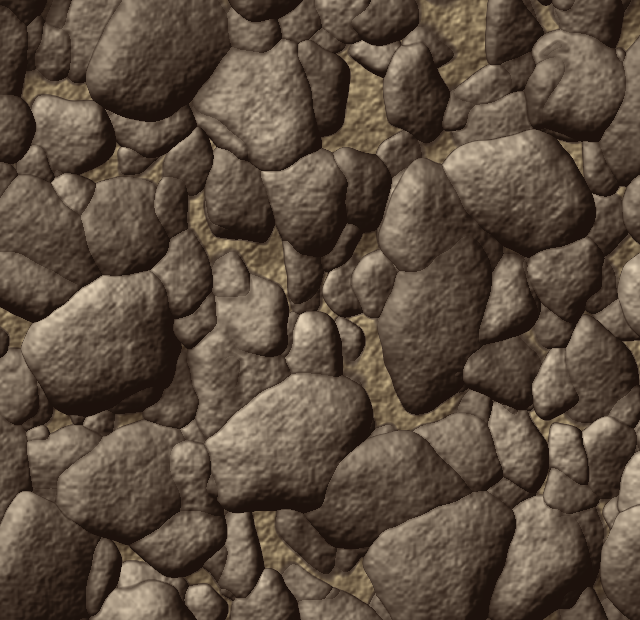
Reproduce this texture procedurally as a Shadertoy shader.

```glsl
// Bulging weathered brown boulders packed in sandy mortar, lit from the upper left.

const vec3 SHADE = vec3(0.15, 0.095, 0.065);
const vec3 SUNLIT = vec3(0.82, 0.75, 0.65);
const vec3 LIGHT = vec3(-0.50, 0.55, 0.67);
const mat2 FIFTH_TURN = mat2(0.309, 0.951, -0.951, 0.309);

struct Surface {
    float top;       // height of the highest stone
    float second;    // height of the next one below it
    float shadowTop; // height of stones standing toward the light
    float tone;
    float mortar;
    vec2 slope;
};

float hash(vec2 p) {
    return fract(sin(dot(p, vec2(127.1, 311.7))) * 43758.5453);
}

float noise(vec2 p) {
    vec2 cell = floor(p), f = fract(p);
    f = f * f * (3.0 - 2.0 * f);
    float low = mix(hash(cell), hash(cell + vec2(1, 0)), f.x);
    float high = mix(hash(cell + vec2(0, 1)), hash(cell + vec2(1, 1)), f.x);
    return mix(low, high, f.y);
}

// Rounded irregular pentagon: x is 0 at the centre and 1 on the rim, yz its gradient.
vec3 pentagon(vec2 q, float seed) {
    vec2 dir = vec2(cos(seed * 6.2832), sin(seed * 6.2832));
    float sum = 1e-6;
    vec2 pull = vec2(0.0);
    for (int k = 0; k < 5; k++) {
        float reach = mix(0.76, 1.12, fract(seed * 5.3 + float(k) * 0.618));
        float side = max(dot(q, dir) / reach, 0.0);
        float fifth = side * side * side * side * side;
        sum += fifth * side;
        pull += fifth * dir / reach;
        dir = FIFTH_TURN * dir;
    }
    float d = pow(sum, 1.0 / 6.0);
    return vec3(d, pull * d / sum);
}

// Scatters one size of stones over the surface.
void addStones(inout Surface s, vec2 p, float size, float density, float seed) {
    vec2 g = p / size + seed;
    vec2 home = floor(g);
    for (int i = 0; i < 9; i++) {
        vec2 id = home + vec2(i % 3 - 1, i / 3 - 1);
        float shape = hash(id + 3.7);
        if (shape > density) continue;
        vec2 spot = vec2(hash(id), hash(id + 17.3));
        float radius = size * mix(0.45, 0.63, fract(shape * 7.1));
        float stretch = mix(0.90, 1.30, fract(spot.x * 9.7));
        vec2 scale = vec2(stretch, 1.0 / stretch) / radius;
        vec2 q = (g - id - 0.15 - 0.7 * spot) * size * scale;
        float lift = mix(0.40, 0.62, fract(spot.y * 8.3));

        // Rounded cap moved away from the light
        vec2 moved = q + normalize(LIGHT.xy) * 0.03 * scale;
        float cap = lift * radius * sqrt(max(1.0 - dot(moved, moved), 0.0));
        s.shadowTop = max(s.shadowTop, cap);

        // Tilted dome with steep flanks
        if (dot(q, q) > 2.6) continue;
        vec3 rim = pentagon(q, shape);
        if (rim.x >= 1.0) continue;
        vec2 tilt = 0.6 * (fract(spot.yx * 13.1) - 0.5);
        lift += dot(q, tilt);
        float dome = sqrt(1.0 - rim.x * rim.x * rim.x);
        float h = radius * dome * lift;
        if (h > s.top) {
            s.second = s.top;
            s.top = h;
            s.tone = mix(0.80, 1.14, fract(shape * 11.9));
            s.mortar = 0.0;
            vec2 flank = 1.5 * rim.x * rim.x / max(dome, 0.3) * lift * rim.yz;
            s.slope = (dome * tilt - flank) * scale * radius;
        } else {
            s.second = max(s.second, h);
        }
    }
}

// Weathering: dents, wrinkles and sandy grain.
float relief(vec2 p) {
    float dents = 0.0080 * noise(p * 16.0);
    float wrinkles = 0.0034 * noise(vec2(p.x + 0.5 * p.y, p.y - 0.5 * p.x) * vec2(48.0, 27.0));
    float grain = 0.0019 * noise(p * 80.0) + 0.0013 * noise(p * 165.0);
    return dents + wrinkles + grain;
}

void mainImage(out vec4 fragColor, in vec2 fragCoord) {
    vec2 p = fragCoord / iResolution.y;
    vec2 middle = 0.5 * iResolution.xy / iResolution.y;

    // Mortar bed, then large, medium and small stones with wobbly outlines
    vec2 warp = vec2(noise(p * 9.0), noise(p * 9.0 + 31.0)) - 0.5;
    vec2 ripple = vec2(noise(p * 34.0), noise(p * 34.0 + 57.0)) - 0.5;
    vec2 w = p + 0.040 * warp + 0.007 * ripple;
    float bed = 0.007 + 0.011 * noise(p * 11.0 + 4.0);
    Surface rock = Surface(bed, 0.0, 0.0, 1.30, 1.0, vec2(0.0));
    addStones(rock, w, 0.215, 0.72, 12.4);
    addStones(rock, w, 0.140, 0.92, 35.7);
    addStones(rock, w, 0.088, 0.85, 68.2);

    // Slope and direct light
    float eps = 0.0016;
    vec2 rough = vec2(relief(p + vec2(eps, 0)), relief(p + vec2(0, eps))) - relief(p);
    vec3 normal = normalize(vec3(-rock.slope - rough / eps, 1.0));
    float diffuse = max(dot(normal, LIGHT), 0.0);

    // Stone tone, dark joints, shadows and speckle
    float joint = smoothstep(0.0, 0.007, rock.top - rock.second);
    float shadow = smoothstep(0.004, 0.035, rock.shadowTop - rock.top);
    float tone = 0.86 * diffuse * diffuse * mix(0.9, rock.tone, joint);
    tone *= mix(0.65, 1.0, joint) * (1.0 - 0.6 * shadow);
    tone *= 0.72 + 0.38 * noise(p * 130.0) + 0.20 * noise(p * 5.0);
    tone *= 1.0 - 0.35 * smoothstep(0.52, 0.75, length(p - middle));

    vec3 color = mix(SHADE, SUNLIT, min(tone, 1.1));
    color *= mix(vec3(1.0), vec3(1.02, 1.0, 0.89), rock.mortar * joint);
    color *= mix(0.72, 1.0, smoothstep(0.0, 0.1, tone));
    fragColor = vec4(color, 1.0);
}
```
